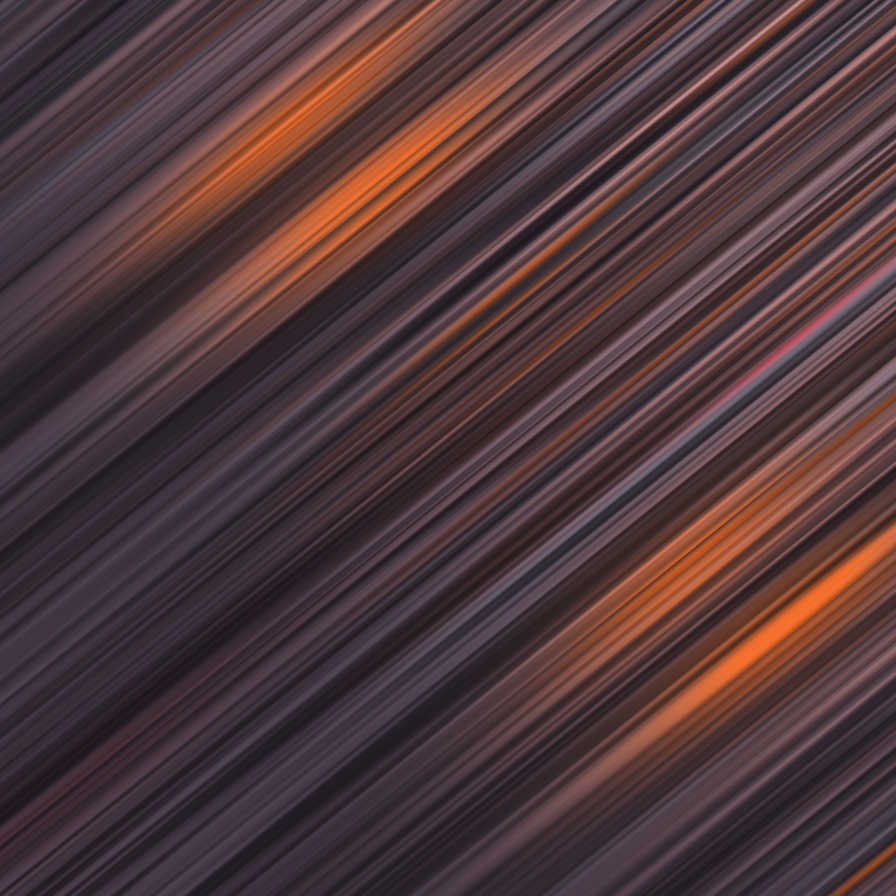
Give the GLSL for this background, as a Shadertoy shader.

```glsl
const float STREAK_ANGLE = 0.681;
const float GRAIN = 1.75;
const float RIDGE = 0.75;
const vec3 INK = vec3(0.130, 0.110, 0.140);
const vec3 PLUM = vec3(0.235, 0.195, 0.240);
const vec3 MAUVE = vec3(0.470, 0.370, 0.400);
const vec3 SLATE = vec3(0.335, 0.325, 0.375);
const vec3 RUST = vec3(0.390, 0.210, 0.160);
const vec3 ROSE = vec3(0.720, 0.480, 0.450);
const vec3 ORANGE = vec3(0.850, 0.365, 0.110);
const vec3 CRIMSON = vec3(0.700, 0.170, 0.260);
const vec3 MAROON = vec3(0.270, 0.155, 0.185);

// Each band: position along, position across, half length, half width
const vec4 GLOWS[4] = vec4[4](
    vec4(0.800, 0.462, 0.180, 0.033), vec4(0.815, 0.349, 0.175, 0.039),
    vec4(0.845, -0.198, 0.170, 0.034), vec4(0.880, -0.316, 0.190, 0.041));
const vec4 EMBERS[6] = vec4[6](
    vec4(0.900, 0.173, 0.200, 0.005), vec4(0.860, 0.152, 0.170, 0.003),
    vec4(0.930, 0.088, 0.200, 0.003), vec4(1.300, 0.207, 0.150, 0.003),
    vec4(1.130, -0.196, 0.150, 0.004), vec4(0.800, -0.587, 0.160, 0.005));
const vec4 RIMS[4] = vec4[4](
    vec4(0.960, 0.309, 0.170, 0.003), vec4(0.860, 0.137, 0.170, 0.003),
    vec4(0.980, -0.150, 0.160, 0.003), vec4(1.080, -0.364, 0.140, 0.003));
const vec4 SHADOWS[5] = vec4[5](
    vec4(0.820, 0.415, 0.350, 0.009), vec4(0.650, 0.275, 0.300, 0.016),
    vec4(0.250, 0.087, 0.400, 0.008), vec4(1.000, 0.118, 0.350, 0.005),
    vec4(0.900, -0.260, 0.300, 0.008));

float hash(vec2 p) {
    p = fract(p * vec2(0.1031, 0.1137));
    p += dot(p, p.yx + 33.33);
    return fract((p.x + p.y) * p.x * 57.3);
}

float noise(vec2 p) {
    vec2 cell = floor(p);
    vec2 f = fract(p);
    f = f * f * (3.0 - 2.0 * f);
    float low = mix(hash(cell), hash(cell + vec2(1, 0)), f.x);
    float high = mix(hash(cell + vec2(0, 1)), hash(cell + vec2(1, 1)), f.x);
    return mix(low, high, f.y);
}

// Noise stretched along the streak direction
float streaks(vec2 q, float frequency, float seed) {
    return noise(vec2(q.x * 1.2 + seed * 7.3, q.y * frequency + seed * 31.7 + 200.0));
}

// Streaks that swell slowly and end on one crisp edge
float ridges(vec2 q, float frequency, float seed) {
    float across = q.y * frequency + seed * 17.3 + 100.0;
    across += 1.2 * noise(vec2(seed, across * 0.6));
    float t = fract(across);
    float strength = noise(vec2(q.x * 1.6 + seed * 5.1, floor(across) * 3.0));
    return strength * strength * t * t * smoothstep(1.0, 0.88, t);
}

float band(vec2 q, vec4 shape) {
    vec2 d = (q - shape.xy) / shape.zw;
    return exp(-dot(d, d));
}

void mainImage(out vec4 fragColor, in vec2 fragCoord) {
    vec2 uv = fragCoord / iResolution.xy;
    float co = cos(STREAK_ANGLE), si = sin(STREAK_ANGLE);
    vec2 q = vec2(dot(uv, vec2(co, si)), dot(uv, vec2(-si, co)));

    // Streak layers, crisper in the central diagonal and to the right
    float broad = streaks(q, 26.0, 1.0);
    float medium = streaks(q, 60.0, 2.0);
    float fine = streaks(q, 135.0, 3.0);
    float hair = streaks(q, 250.0, 4.0);
    float light = smoothstep(0.35, 1.2, q.x);
    float crisp = exp(-pow((q.y - 0.02) / 0.26, 2.0));
    float detail = clamp(0.3 + 0.6 * crisp + 0.4 * light, 0.0, 1.0);
    float grain = GRAIN * ((medium - 0.5) * 0.36 + (fine - 0.5) * 0.5 * detail
                + (hair - 0.5) * 0.5 * detail);
    float tone = clamp(broad * 0.45 + 0.2 + grain, 0.0, 1.0);

    // Dark base, warming and brightening toward the upper right
    vec3 color = mix(INK, PLUM, smoothstep(-0.15, 0.7, tone));
    color = mix(color, MAUVE, light * smoothstep(0.35, 0.95, tone) * 0.85);
    float coolness = smoothstep(0.55, 0.85, streaks(q, 40.0, 5.0));
    color = mix(color, SLATE * (0.7 + 0.6 * tone), coolness * (0.12 + 0.38 * light));
    float warmth = smoothstep(0.45, 0.85, streaks(q, 48.0, 6.0));
    color = mix(color, RUST, warmth * smoothstep(0.35, 0.85, q.x) * (0.15 + 0.4 * crisp));
    color = mix(color, MAROON, 0.6 * band(q, vec4(0.15, 0.04, 0.3, 0.035)));
    color = mix(color, RUST, 0.35 * band(q, vec4(0.82, 0.12, 0.25, 0.06)));
    color = mix(color, SLATE * 1.15, 0.5 * band(q, vec4(1.15, 0.155, 0.2, 0.012)));
    color = mix(color, SLATE * 1.15, 0.5 * band(q, vec4(1.2, 0.07, 0.25, 0.015)));

    // Wide orange glows inside dusty rose halos
    for (int i = 0; i < 4; i++) {
        vec4 halo = GLOWS[i] * vec4(1.0, 1.0, 1.75, 1.35);
        color = mix(color, ROSE * 0.85, band(q, halo) * (0.25 + 0.5 * tone));
        float heat = band(q, GLOWS[i]) * (0.72 + 0.5 * tone);
        color = mix(color, ORANGE, clamp(heat, 0.0, 0.95));
    }

    // Shadow grooves, thin embers and pale rims
    for (int i = 0; i < 5; i++) color = mix(color, INK, 0.6 * band(q, SHADOWS[i]));
    for (int i = 0; i < 6; i++) color = mix(color, ORANGE, 0.65 * band(q, EMBERS[i]));
    for (int i = 0; i < 4; i++) color = mix(color, ROSE, 0.8 * band(q, RIMS[i]));
    color = mix(color, CRIMSON, 0.85 * band(q, vec4(1.09, -0.076, 0.13, 0.004)));

    // Crisp highlights, dark grooves and scattered hairline sparks
    float edge = ridges(q, 34.0, 1.0) + ridges(q, 71.0, 2.0);
    color = mix(color, mix(ROSE, SLATE * 1.5, coolness), clamp(edge * RIDGE * (0.15 + light), 0.0, 0.7));
    float groove = ridges(q, 45.0, 3.0) + ridges(q, 93.0, 7.0);
    color = mix(color, INK, clamp(groove * RIDGE * 1.2 * detail, 0.0, 0.7));
    float spark = smoothstep(0.68, 0.9, streaks(q, 180.0, 8.0));
    color = mix(color, mix(ROSE, ORANGE, warmth), spark * light * 0.45);
    color *= 1.02 + detail * (0.3 * (fine - 0.5) + 0.55 * (hair - 0.5)) + 0.12 * (medium - 0.5);
    fragColor = vec4(color, 1.0);
}
```
